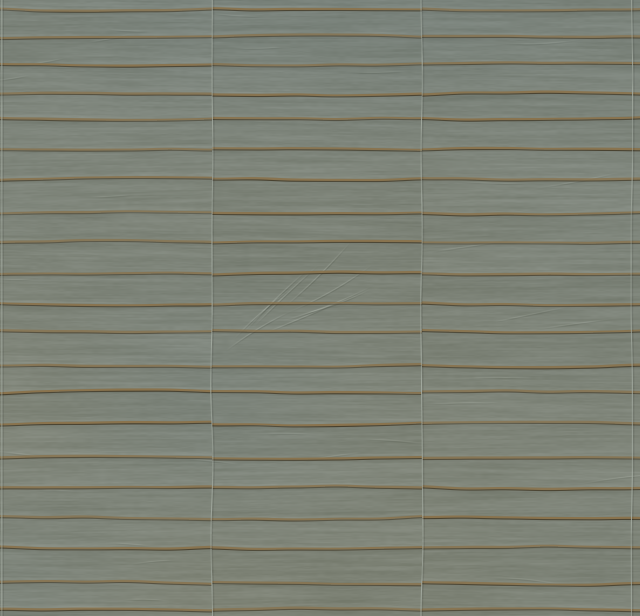
Give the GLSL for this texture, as a Shadertoy shader.

```glsl
// Grey-green pleated paper strips: three columns with pale seams, ochre fold lines, grain and creases.

const float ASPECT = 1.0407;        // canvas width in units of its height
const float LINE_COUNT = 21.0;
const float FIRST_LINE = 0.019;     // measured from the top
const float LINE_STEP = 0.0488;
const float LINE_SAG = 0.0176;      // gradual departure from even spacing
const float LINE_JITTER = 0.012;
const float LINE_BOW = 0.007;
const float GOLD_HALF = 0.0018;
const float DARK_HALF = 0.0009;
const float FIRST_SEAM = 0.003;
const float SEAM_STEP = 0.3415;
const float SEAM_HALF = 0.0008;
const float CREASE_WIDTH = 0.0011;
const int DIAGONAL_CREASES = 9;
const int SHALLOW_CREASES = 30;

const vec3 PAPER_DARK = vec3(0.435, 0.465, 0.425);
const vec3 PAPER_LIGHT = vec3(0.535, 0.565, 0.535);
const vec3 WARM_TINT = vec3(0.012, 0.002, -0.012);
const vec3 GOLD = vec3(0.54, 0.45, 0.30);
const vec3 FOLD_SHADOW = vec3(0.27, 0.24, 0.17);
const vec3 SEAM_PALE = vec3(0.64, 0.67, 0.63);

float hash(vec2 p) {
    vec3 q = fract(vec3(p.xyx) * 0.1031);
    q += dot(q, q.yzx + 33.33);
    return fract((q.x + q.y) * q.z);
}

float noise(vec2 p) {
    vec2 i = floor(p), f = fract(p);
    f = f * f * (3.0 - 2.0 * f);
    return mix(mix(hash(i), hash(i + vec2(1, 0)), f.x),
               mix(hash(i + vec2(0, 1)), hash(i + vec2(1, 1)), f.x), f.y);
}

// Antialiased band around zero
float band(float d, float halfWidth, float aa) {
    return clamp((halfWidth - abs(d)) / aa + 0.5, 0.0, 1.0);
}

// Depth of fold line i below the top edge; s runs 0..1 across the column
float foldDepth(float i, float column, float s) {
    vec2 cell = vec2(i, column * 7.0 + 3.0);
    float sag = LINE_SAG * sin(3.14159 * pow(clamp(i / (LINE_COUNT - 1.0), 0.0, 1.0), 0.6));
    float jitter = LINE_JITTER * (hash(vec2(i, 91.0)) - 0.5);
    float tilt = 0.007 * (hash(cell + 17.0) - 0.5) * (s - 0.5);
    float bow = LINE_BOW * (hash(cell + 43.0) - 0.5) * 4.0 * s * (1.0 - s);
    float wobble = 0.002 * (noise(vec2(s * 5.0, i * 3.0 + column * 71.0)) - 0.5);
    return FIRST_LINE + i * LINE_STEP - sag + jitter + tilt + bow + wobble;
}

// Embossed curved crease: a lit ridge beside a shaded groove
float crease(vec2 p, vec2 center, float angle, float reach, float bend) {
    vec2 dir = vec2(cos(angle), sin(angle));
    vec2 q = vec2(dot(p - center, dir), dot(p - center, vec2(-dir.y, dir.x)));
    float d = (q.y - bend * q.x * q.x) / CREASE_WIDTH;
    float fade = 1.0 - smoothstep(0.2 * reach, reach, abs(q.x));
    return fade * (exp(-d * d) - 0.8 * exp(-(d + 1.8) * (d + 1.8)));
}

void mainImage(out vec4 fragColor, in vec2 fragCoord) {
    vec2 p = fragCoord / iResolution.xy * vec2(ASPECT, 1.0);
    float aa = 1.0 / iResolution.y;
    float depth = 1.0 - p.y;

    // Column and nearest fold line
    float column = clamp(floor((p.x - FIRST_SEAM) / SEAM_STEP), 0.0, 2.0);
    float s = (p.x - FIRST_SEAM) / SEAM_STEP - column;
    float guess = round((depth - FIRST_LINE) / LINE_STEP);
    float d = 1.0, row = 0.0;
    for (float k = -1.0; k <= 1.0; k++) {
        float i = clamp(guess + k, 0.0, LINE_COUNT - 1.0);
        float di = depth - foldDepth(i, column, s);
        if (abs(di) < abs(d)) { d = di; row = i; }
    }
    vec2 strip = vec2(row + step(0.0, d), column);

    // Paper with fine horizontal streaks, mottling and a tone per strip
    vec2 g = p + vec2(0.0, 0.012 * (hash(strip + 5.0) - 0.5) * s) + strip * 3.7;
    float grain = 0.34 * noise(g * vec2(7.0, 190.0)) + 0.32 * noise(g * vec2(16.0, 420.0))
                + 0.20 * noise(g * vec2(90.0, 480.0)) + 0.14 * noise(p * 9.0);
    float tone = 0.5 + 0.95 * (grain - 0.5) + 0.16 * (hash(strip + 29.0) - 0.5);
    vec3 color = mix(PAPER_DARK, PAPER_LIGHT, tone);
    color += WARM_TINT * (noise(p * 3.0) + depth - 0.7);

    // Creases: a diagonal cluster in the middle, shallow ones everywhere
    float relief = 0.0;
    for (int n = 0; n < DIAGONAL_CREASES; n++) {
        vec2 r = vec2(hash(vec2(n, 3)), hash(vec2(n, 8))) - 0.5;
        vec2 center = vec2(0.48, 0.50) + vec2(0.22 * r.x, 0.12 * r.x + 0.07 * r.y);
        relief += crease(p, center, 0.55 + 0.5 * r.y, 0.05 + 0.04 * hash(vec2(n, 12)), 3.0 * r.x);
    }
    for (int n = 0; n < SHALLOW_CREASES; n++) {
        vec2 r = vec2(hash(vec2(n, 51)), hash(vec2(n, 67)));
        float angle = 0.35 * (hash(vec2(n, 74)) - 0.4);
        relief += 0.7 * crease(p, r * vec2(ASPECT, 1.0), angle, 0.03 + 0.05 * r.x, 2.0 * (r.y - 0.5));
    }
    color += 0.06 * relief;

    // Fold: lit lip above, soft shade below, ochre edge and dark groove
    float wear = noise(vec2(p.x * 9.0, row * 5.0 + column * 13.0));
    float strength = hash(vec2(row, column) + 61.0);
    color += 0.025 * exp(-abs(d + 0.005) / 0.002);
    color *= 1.0 - 0.09 * step(0.0, d) * exp(-d / 0.004);
    color = mix(color, GOLD, band(d + 0.0012, GOLD_HALF * (0.8 + 0.4 * wear), aa) * (0.7 + 0.3 * strength));
    color = mix(color, FOLD_SHADOW, band(d - 0.0013, DARK_HALF, aa) * (0.4 + 0.35 * strength + 0.25 * wear));

    // Pale seams with a faint shade on their right
    float seamIndex = round((p.x - FIRST_SEAM) / SEAM_STEP);
    float seamX = FIRST_SEAM + seamIndex * SEAM_STEP + 0.004 * (noise(vec2(seamIndex * 9.0, p.y * 8.0)) - 0.5) * step(0.5, seamIndex);
    float seam = p.x - seamX;
    color *= 1.0 - 0.10 * band(seam - 0.0022, 0.0012, aa);
    color = mix(color, SEAM_PALE, band(seam, SEAM_HALF, aa) * (0.45 + 0.5 * noise(vec2(seamIndex, p.y * 40.0))));

    fragColor = vec4(clamp(color, 0.0, 1.0), 1.0);
}
```
